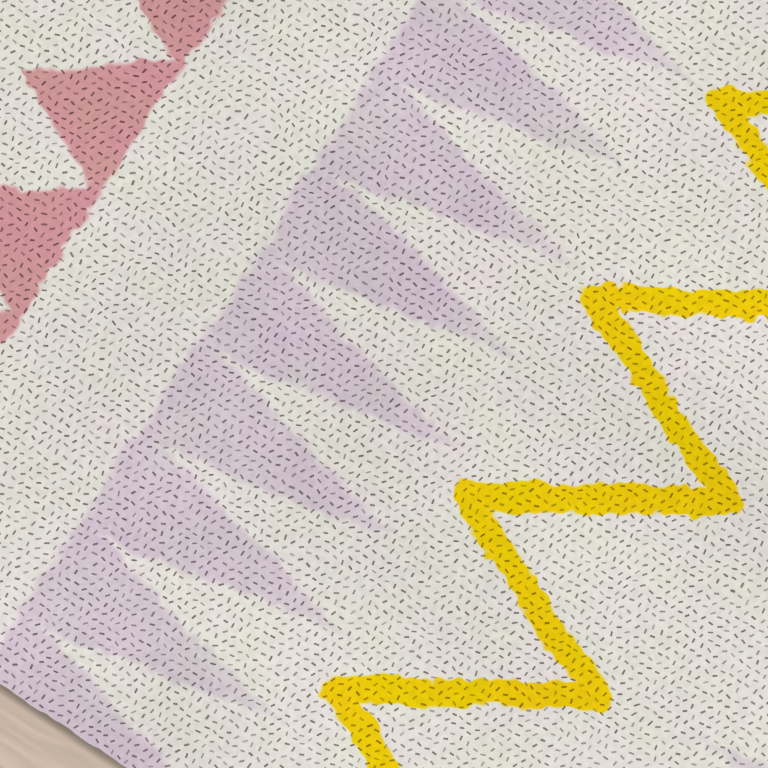
Reproduce this pattern procedurally as a Shadertoy shader.

```glsl
const vec2 ALONG = vec2(0.55, 0.835);      // direction of the woven bands
const vec2 ACROSS = vec2(0.835, -0.55);

const vec3 CREAM = vec3(0.868, 0.855, 0.828);
const vec3 LILAC = vec3(0.795, 0.742, 0.785);
const vec3 PINK = vec3(0.795, 0.575, 0.590);
const vec3 YELLOW = vec3(0.895, 0.770, 0.045);
const vec3 WOOD = vec3(0.800, 0.725, 0.660);
const vec3 FLECK_TINT = vec3(0.50, 0.42, 0.41);

const float SPIKE_PITCH = 0.141;
const float SPIKE_PHASE = 0.182;
const float SPIKE_BASE = -0.090;
const float SPIKE_NOTCH = -0.055;
const float SPIKE_TIP = 0.262;
const float FAR_BASE = 1.100;              // opposite spike row
const float FAR_TIP = 0.750;

const float TOOTH_PITCH = 0.195;
const float TOOTH_PHASE = 0.698;
const float TOOTH_PEAK = 0.405;
const float TOOTH_BASE = -0.302;
const float TOOTH_NOTCH = -0.318;
const float TOOTH_TIP = -0.480;

const float ZIG_PITCH = 0.306;
const float ZIG_PHASE = 0.325;
const float ZIG_PEAK = 0.59;
const float ZIG_LEFT = 0.307;
const float ZIG_RIGHT = 0.603;
const float ZIG_HALF_WIDTH = 0.0175;

const float RUG_EDGE = 0.091;
const float STITCHES = 84.0;
const float FRAY = 0.010;

float hash(vec2 p) {
    vec3 q = fract(vec3(p.xyx) * 0.1031);
    q += dot(q, q.yzx + 33.33);
    return fract((q.x + q.y) * q.z);
}

float noise(vec2 p) {
    vec2 i = floor(p), f = fract(p);
    f = f * f * (3.0 - 2.0 * f);
    return mix(mix(hash(i), hash(i + vec2(1, 0)), f.x),
               mix(hash(i + vec2(0, 1)), hash(i + vec2(1, 1)), f.x), f.y);
}

float segment(vec2 p, vec2 a, vec2 b) {
    vec2 d = b - a;
    return length(p - a - d * clamp(dot(p - a, d) / dot(d, d), 0.0, 1.0));
}

// Rises from 0 to 1 at peak, then falls back to 0
float skewWave(float f, float peak) {
    return min(f / peak, (1.0 - f) / (1.0 - peak));
}

float cover(float d, float soft) {
    return smoothstep(-soft, soft, -d);
}

float spikes(vec2 p, float base, float notch, float tip, float soft) {
    float s = (p.y - SPIKE_PHASE) / SPIKE_PITCH;
    float reach = tip + sign(tip - base) * 0.035 * (hash(vec2(floor(s), 7.0)) - 0.5);
    float rim = mix(notch, reach, skewWave(fract(s), 0.5));
    float side = sign(tip - base);
    float d = max(side * (p.x - rim) / 4.5, side * (base - p.x));
    float fade = 1.0 - 0.4 * smoothstep(0.55, 1.0, (p.x - base) / (tip - base));
    return cover(d, soft) * fade;
}

float teeth(vec2 p, float soft) {
    float f = fract((p.y - TOOTH_PHASE) / TOOTH_PITCH);
    float rim = mix(TOOTH_NOTCH, TOOTH_TIP, skewWave(f, TOOTH_PEAK));
    return cover(max((rim - p.x) / 1.9, p.x - TOOTH_BASE), soft);
}

float zigzag(vec2 p) {
    float y = mod(p.y - ZIG_PHASE, ZIG_PITCH);
    float d = 1.0;
    for (int k = -1; k <= 1; k++) {
        float start = float(k) * ZIG_PITCH;
        vec2 turn = vec2(ZIG_RIGHT, start + ZIG_PEAK * ZIG_PITCH);
        d = min(d, segment(vec2(p.x, y), vec2(ZIG_LEFT, start), turn));
        d = min(d, segment(vec2(p.x, y), turn, vec2(ZIG_LEFT, start + ZIG_PITCH)));
    }
    return d - ZIG_HALF_WIDTH;
}

// x: dark gap between stitches, y: soft shade around it
vec2 knit(vec2 p, float pixel) {
    vec2 q = p * STITCHES + 0.5 * vec2(noise(p * 30.0), noise(p * 30.0 + 50.0));
    q.x += 0.5 * mod(floor(q.y), 2.0);
    vec2 id = floor(q);
    vec2 jitter = 0.2 * (vec2(hash(id), hash(id + 71.0)) - 0.5);
    float angle = 0.7 + 2.2 * (hash(id + 19.0) - 0.5);
    vec2 arm = 0.18 * vec2(cos(angle), sin(angle));
    float d = segment(fract(q) - 0.5 - jitter, -arm, arm);
    float soft = max(0.05, 0.6 * pixel * STITCHES);
    float strength = mix(0.45, 1.0, hash(id + 43.0));
    return strength * vec2(cover(d - 0.09, soft), 1.0 - smoothstep(0.05, 0.25, d));
}

void mainImage(out vec4 fragColor, in vec2 fragCoord) {
    float pixel = 1.0 / iResolution.y;
    vec2 uv = fragCoord * pixel;
    vec2 p = vec2(dot(uv, ACROSS), dot(uv, ALONG));

    // Yarn pulls the motif edges out of line
    vec2 fray = vec2(noise(p * 85.0), noise(p * 85.0 + 31.0)) - 0.5;
    vec2 sway = vec2(noise(p * 14.0 + 9.0), noise(p * 14.0 + 63.0)) - 0.5;
    vec2 w = p + FRAY * (fray + sway);

    // Dyed motifs
    float soft = max(0.007, pixel);
    float lilac = max(spikes(w, SPIKE_BASE, SPIKE_NOTCH, SPIKE_TIP, soft),
                      spikes(w, FAR_BASE, FAR_BASE - 0.035, FAR_TIP, soft));
    float yellow = cover(zigzag(w), max(0.0025, pixel));
    vec3 color = mix(CREAM, LILAC, lilac * mix(0.75, 1.1, noise(p * 18.0)));
    color = mix(color, PINK, teeth(w, max(0.004, pixel)));
    color = mix(color, YELLOW, yellow);

    // Stitches and uneven dye
    vec2 stitch = knit(p, pixel);
    color *= 1.0 - 0.10 * stitch.y;
    color *= mix(vec3(1.0), FLECK_TINT, stitch.x * mix(0.75, 0.65, yellow));
    color *= 0.96 + 0.05 * noise(p * 6.0) + 0.05 * noise(p * 170.0);
    color += 0.025 * (noise(p * 22.0 + 5.0) - 0.5) * vec3(0.6, -0.6, 1.0);

    // Wooden floor beyond the rug hem
    float grain = noise(vec2(p.x * 14.0, p.y * 150.0 + 3.0 * noise(p * 12.0)));
    vec3 floorColor = WOOD * (0.94 + 0.10 * grain);
    floorColor *= 1.0 - 0.35 * smoothstep(RUG_EDGE - 0.014, RUG_EDGE, p.y);
    float hem = RUG_EDGE + 0.003 * fray.x;
    color = mix(floorColor, color, smoothstep(-pixel, pixel, p.y - hem));

    fragColor = vec4(clamp(color, 0.0, 1.0), 1.0);
}
```
